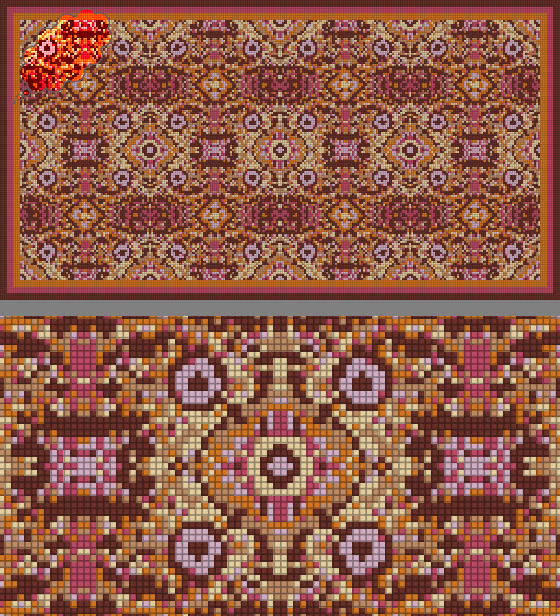
Top: the whole. Bottom: its middle third, enlarged.
This pattern is drawn by a WebGL 2 fragment shader. Its source:

```glsl
#version 300 es
precision highp float;
// A stitched carpet: a mirrored motif of diamonds, rings and rosettes, 4 x 2 repeats
// inside three plain borders. Each stitch takes one colour from distance bands and
// hashed speckle; a scalloped cloud in one corner shows stronger contrast.
uniform vec2 u_resolution;
out vec4 outColor;

const float COLUMNS = 256.0;  // stitches across the canvas
const float BORDER = 9.0;     // stitches in the three borders together
const float GROUT = 0.25;     // line width as a share of a stitch
const float GROUT_SHADE = 0.64;

const vec3 BROWN = vec3(0.41, 0.19, 0.16);
const vec3 ORANGE = vec3(0.82, 0.46, 0.14);
const vec3 MAGENTA = vec3(0.73, 0.29, 0.39);
const vec3 TAN = vec3(0.74, 0.54, 0.39);
const vec3 CREAM = vec3(0.89, 0.80, 0.62);
const vec3 LILAC = vec3(0.82, 0.68, 0.76);
const vec3 OUTLINE = vec3(0.42, 0.36, 0.36);

const vec3 DIAMOND[11] = vec3[11](LILAC, BROWN, CREAM, MAGENTA, LILAC, ORANGE,
                                  TAN, BROWN, CREAM, TAN, CREAM);
const vec3 ROSETTE[5] = vec3[5](CREAM, ORANGE, LILAC, ORANGE, BROWN);

float hash(vec2 p) {
  vec3 a = fract(p.xyx * vec3(0.1031, 0.1030, 0.0973));
  a += dot(a, a.yzx + 33.33);
  return fract((a.x + a.y) * a.z);
}

// Layered sines, stretched sideways into streaks
float streaks(vec2 p) {
  float n = sin(p.x * 0.31 + 1.8 * sin(p.y * 0.43)) + sin(p.y * 1.15 + 1.4 * sin(p.x * 0.27));
  return 0.5 * n + 0.35 * sin(p.x * 0.8 - p.y * 1.3 + 2.0);
}

vec3 speckle(float h) {
  if (h < 0.29) return ORANGE;
  if (h < 0.56) return TAN;
  if (h < 0.68) return CREAM;
  if (h < 0.81) return MAGENTA;
  return h < 0.88 ? LILAC : BROWN;
}

// Small square lattice set in a dark, ragged surround
vec3 block(vec3 ground, vec2 d, vec3 a, vec3 b, float h) {
  float r = max(d.x, d.y);
  vec3 c = (r < 9.0 + 6.0 * (h - 0.5) && h < 0.6) ? BROWN : ground;
  if (r < 5.0 && h < 0.9) c = sin(d.x * 2.1) * cos(d.y * 1.7) > 0.4 - 0.8 * h ? a : b;
  return c;
}

// One quarter of the repeat: diamond at the origin, rosette at the far corner
vec3 motif(vec2 q, float reach) {
  vec2 id = floor(q + 0.01);
  float h = hash(id), k = hash(id + 71.0), jitter = 1.8 * (h - 0.5);
  vec2 far = abs(q - reach);
  vec3 c = speckle(h);
  if (streaks(q) > 0.42 + 0.9 * (k - 0.5)) c = BROWN;

  // Blocks halfway along the sides
  c = block(c, vec2(far.x, q.y), LILAC, MAGENTA, k);
  c = block(c, vec2(q.x, far.y), MAGENTA, BROWN, k);

  // Upright magenta bars
  vec2 side = abs(q - vec2(14.0, reach)), post = abs(q - vec2(reach, 14.0));
  if (side.x < 5.0 && side.y < 5.0 + jitter && k < 0.7) c = sin(q.x * 1.9) > -0.1 ? MAGENTA : BROWN;
  if (post.x < 3.0 && post.y < 4.5 + jitter && k < 0.65) c = MAGENTA;

  // Nested diamonds, round at the heart
  float m = q.x + q.y;
  m = m < 7.0 ? 1.25 * length(q) : max(m + jitter, 0.0);
  if (m < 22.0 && k < (m < 7.0 ? 1.0 : m < 16.0 ? 0.78 : 0.6)) c = DIAMOND[int(m / 2.0)];

  // Ring, pale towards the diamond
  float r = length(q - 12.7);
  if (r < 6.5 && q.x + q.y < 25.0 && k < 0.5) c = CREAM;
  if (r < 4.6 + 0.5 * jitter && k < 0.9) c = BROWN;
  if (r < 3.4 && r > 1.4 && k < 0.88) c = LILAC;

  // Rosette
  float s = max(far.x + far.y + 0.6 * jitter, 0.0);
  if (s < 10.0 && k < 0.85) c = ROSETTE[int(s / 2.0)];
  return c;
}

// Signed distance to a scalloped cloud with a trail of bubbles
float cloud(vec2 p) {
  vec2 axis = vec2(0.77, 0.64), across = vec2(-axis.y, axis.x);
  vec2 e = vec2(dot(p, axis), dot(p, across));
  float d = (length(e / vec2(22.0, 12.0)) - 1.0) * 12.0;
  for (float i = 0.0; i < 11.0; i++) {
    float a = i * 0.5712;
    d = min(d, length(e - vec2(20.0, 10.0) * vec2(cos(a), sin(a))) - 4.6);
  }
  for (float i = 0.0; i < 3.0; i++)
    d = min(d, length(p + vec2(18.0 + 3.0 * i, 19.0 + 2.2 * i)) - 1.7 + 0.45 * i);
  return d;
}

// Share of a pixel of width w covered by grout lines
vec2 groutSum(vec2 x) { return floor(x) * GROUT + min(fract(x), GROUT); }
vec2 groutCover(vec2 x, float w) { return (groutSum(x + 0.5 * w) - groutSum(x - 0.5 * w)) / w; }

void main() {
  float px = COLUMNS / u_resolution.x;
  vec2 size = u_resolution * px, u = gl_FragCoord.xy * px;
  vec2 stitch = floor(u) + 0.5;

  // Mirrored field and its borders
  float period = (COLUMNS - 2.0 * BORDER) / 4.0;
  vec2 t = mod(stitch - BORDER, period);
  vec2 inset = min(stitch, size - stitch);
  float edge = min(inset.x, inset.y);
  vec3 c = motif(min(t, period - t), 0.5 * period);
  if (edge < BORDER) c = edge < 3.0 ? BROWN : edge < 6.0 ? MAGENTA : ORANGE;

  // Grout, then the vivid cloud with its thin outline
  vec2 g = clamp(groutCover(u, px), 0.0, 1.0);
  c *= mix(1.0, GROUT_SHADE, 1.0 - (1.0 - g.x) * (1.0 - g.y));
  float d = cloud(u - vec2(30.0, size.y - 23.3));
  vec3 vivid = clamp((c - 0.42) * vec3(2.0, 1.9, 1.8) + vec3(0.58, 0.38, 0.30), 0.0, 1.0);
  c = mix(c, vivid, 1.0 - smoothstep(-px, px, d));
  c = mix(c, OUTLINE, 1.0 - smoothstep(0.1, 0.1 + px, abs(d)));
  outColor = vec4(c, 1.0);
}
```
